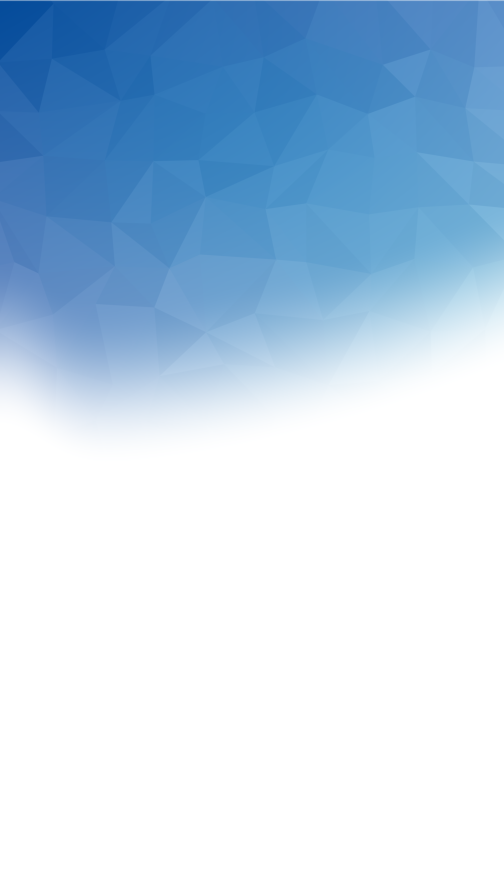
Reproduce this background procedurally as a WebGL 1 fragment shader.

```glsl
precision highp float;
// A faceted blue sky that melts into a white lower page along a curved edge.
// A jittered grid is split into triangles; each one takes its tone from a
// four-corner gradient at its centroid, then the whole mesh fades to white.

uniform vec2 u_resolution;

const float CELL = 0.105;       // mesh spacing, in canvas widths
const float JITTER = 0.56;      // vertex displacement, in cells
const float GRADIENT_DEPTH = 0.6;

vec2 hash2(vec2 p) {
  vec2 s = vec2(dot(p, vec2(127.1, 311.7)), dot(p, vec2(269.5, 183.3)));
  return fract(sin(s) * 4375.85);
}

// Mesh vertex of a grid node, in cell units
vec2 meshVertex(vec2 node) {
  return node + (hash2(node) - 0.5) * JITTER;
}

// Smooth four-corner gradient; y is the depth below the top edge
vec3 skyColor(vec2 p) {
  vec2 t = clamp(p / vec2(1.0, GRADIENT_DEPTH), 0.0, 1.0);
  vec3 top = mix(vec3(0.02, 0.30, 0.61), vec3(0.36, 0.56, 0.79), t.x);
  vec3 low = mix(vec3(0.40, 0.55, 0.77), vec3(0.50, 0.75, 0.87), t.x);
  float center = sin(t.x * 3.1416) * sin(t.y * 3.1416);
  return mix(top, low, t.y) + center * vec3(-0.08, -0.01, 0.0);
}

// Signed distance to the line a-b, positive on its left
float edgeDistance(vec2 p, vec2 a, vec2 b) {
  vec2 e = normalize(b - a);
  return e.x * (p.y - a.y) - e.y * (p.x - a.x);
}

// Facet color in rgb and antialiased coverage in a
vec4 facet(vec2 p, vec2 a, vec2 b, vec2 c, float tone, float blur) {
  float inside = min(edgeDistance(p, a, b),
                     min(edgeDistance(p, b, c), edgeDistance(p, c, a)));
  float coverage = smoothstep(-blur, blur, inside);
  vec2 centroid = (a + b + c) / 3.0;
  vec3 color = skyColor(mix(p, centroid, 0.55) * CELL);
  color += (tone - 0.5) * vec3(0.05, 0.04, 0.03);
  return vec4(color, 1.0) * coverage;
}

// Blend of the triangles around a point
vec3 meshColor(vec2 p, float pixel) {
  vec2 q = p / CELL;
  float blur = 0.75 * pixel / CELL;
  vec4 sum = vec4(skyColor(p), 1.0) * 0.001;
  for (int j = -1; j <= 1; j++) {
    for (int i = -1; i <= 1; i++) {
      vec2 cell = floor(q) + vec2(float(i), float(j));
      vec2 a = meshVertex(cell);
      vec2 b = meshVertex(cell + vec2(1.0, 0.0));
      vec2 c = meshVertex(cell + vec2(1.0, 1.0));
      vec2 d = meshVertex(cell + vec2(0.0, 1.0));
      vec2 tone = hash2(cell + 37.0);
      // Pick either diagonal of the quad
      if (hash2(cell + 71.0).x < 0.5) {
        sum += facet(q, a, b, c, tone.x, blur);
        sum += facet(q, a, c, d, tone.y, blur);
      } else {
        sum += facet(q, a, b, d, tone.x, blur);
        sum += facet(q, b, c, d, tone.y, blur);
      }
    }
  }
  return sum.rgb / sum.a;
}

// Depth at which the mesh is half faded
float fadeDepth(float x) {
  float leftDip = 0.09 * exp(-x * x / 0.014);
  return 0.78 - 0.21 * x * x - leftDip;
}

void main() {
  float pixel = 1.0 / u_resolution.x;
  vec2 p = vec2(gl_FragCoord.x, u_resolution.y - gl_FragCoord.y) * pixel;

  vec3 color = meshColor(p, pixel);

  // Thin pale line along the top
  color = mix(color, vec3(1.0), 0.5 * (1.0 - smoothstep(0.0, 0.0035, p.y)));

  // Soft fade into the white page
  float offset = p.y - fadeDepth(p.x);
  float fade = smoothstep(-0.17, 0.16, offset);
  gl_FragColor = vec4(mix(color, vec3(1.0), fade), 1.0);
}
```
